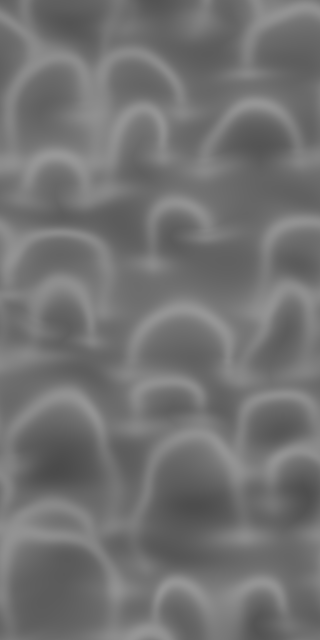
A Shadertoy shader for this texture map:

```glsl
// Soft grey relief of overlapping arches with long, dripping legs

vec3 hash3(vec2 cell) {
    vec3 h = fract(cell.xyx * vec3(0.1031, 0.1030, 0.0973));
    h += dot(h, h.yxz + 33.33);
    return fract((h.xxy + h.yzz) * h.zyx);
}

vec3 smoothNoise(vec2 p) {
    vec2 cell = floor(p), f = fract(p);
    f = f * f * f * (f * (f * 6.0 - 15.0) + 10.0);
    return mix(mix(hash3(cell), hash3(cell + vec2(1, 0)), f.x),
               mix(hash3(cell + vec2(0, 1)), hash3(cell + vec2(1, 1)), f.x), f.y);
}

// Narrow crest on a wide halo
float ridge(float d) {
    return 0.62 * exp(-d * d / 0.0007) + 0.33 * exp(-d * d / 0.005);
}

float blob(vec2 q, vec2 size) {
    q /= size;
    return exp(-dot(q, q));
}

float screenAdd(float a, float b) {
    return a + b - a * b;
}

// One leg hanging from the arch, ending in a flat bright smudge
float legGlow(vec2 q, float side, float radius, float drop) {
    float along = clamp(-q.y / drop, 0.0, 1.0);
    vec2 d = vec2(q.x - side * radius, q.y + along * drop);
    float strength = 0.75 - 0.3 * smoothstep(0.0, 0.8, along);
    vec2 foot = q - vec2(side * radius, -drop);
    return screenAdd(strength * ridge(length(d)), 0.55 * blob(foot, vec2(0.085, 0.032)));
}

// Light in x, shadow in y
vec2 archRelief(vec2 p) {
    vec2 cellSize = vec2(1.0 / 3.0, 0.27);
    vec2 home = floor(p / cellSize);
    float glow = 0.0, shadow = 0.0;

    // Lower arches cover the ones above them
    for (int j = 2; j >= -1; j--)
    for (int i = -1; i <= 1; i++) {
        vec2 cell = home + vec2(i, j);
        vec2 seed = vec2(mod(cell.x, 3.0), cell.y) + 23.0;
        vec3 place = hash3(seed), shape = hash3(seed + 51.0);
        vec2 q = p - (cell + 0.15 + 0.7 * place.xy) * cellSize;
        float radius = mix(0.065, 0.15, place.z);
        vec2 drop = mix(vec2(0.03), vec2(0.33), shape.xy * shape.xy);

        // Legs spread apart on the way down
        q.x /= 1.0 + 2.0 * shape.z * max(-q.y, 0.0);

        // Half circle on top, open below
        vec2 dome = vec2(q.x, max(q.y, 0.0));
        float signedDist = length(dome) - radius;
        float domeDist = length(vec2(signedDist, min(q.y, 0.0)));
        float crown = smoothstep(-0.02, radius, q.y);
        float arch = (0.75 + 0.3 * crown) * ridge(domeDist);
        float legs = max(legGlow(q, -1.0, radius, drop.x),
                         legGlow(q, 1.0, radius, drop.y));

        float inside = smoothstep(0.01, -0.04, signedDist)
                     * smoothstep(-0.22, -0.02, q.y);
        glow *= 1.0 - 0.85 * inside;
        glow = screenAdd(glow, max(arch, legs));
        glow = screenAdd(glow, 0.14 * inside * smoothstep(-0.05, 0.1, q.y));

        // Dark pocket in the arch and dark band above its crown
        shadow += 0.5 * fract(shape.x * 7.0) * blob(q + vec2(0, 0.05), vec2(radius * 0.8, 0.06));
        shadow += 0.6 * shape.y * blob(q - vec2(0, radius + 0.07), vec2(0.14, 0.04));
    }
    return vec2(glow, shadow);
}

void mainImage(out vec4 fragColor, in vec2 fragCoord) {
    vec2 p = fragCoord / iResolution.x;

    // Bend the arches so that no leg is quite straight
    vec2 bend = smoothNoise(p * vec2(5.0, 6.0) + 3.0).xy - 0.5;
    vec2 relief = archRelief(p + bend * vec2(0.09, 0.07));

    // Broad, level patches of shade
    float shade = smoothNoise(p * vec2(2.5, 7.0) + 40.0).z - 0.5;
    float grey = 0.365 + 0.1 * shade + 0.2 * relief.x - 0.09 * relief.y;
    fragColor = vec4(vec3(grey), 1.0);
}
```
